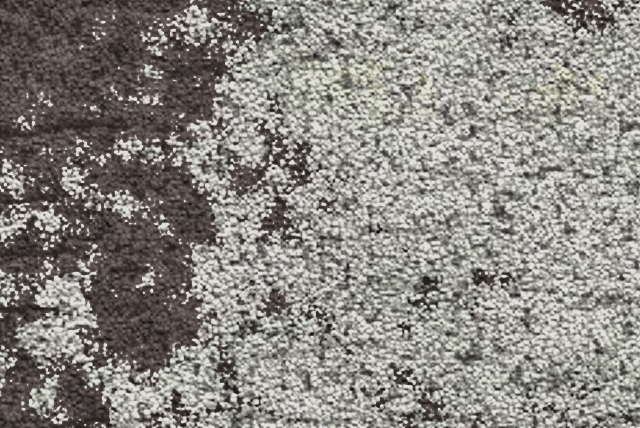
Reproduce this texture procedurally as a Shadertoy shader.

```glsl
// Weathered brown rock with horizontal ledges, crusted by pale grey lichen.

#define ROCK      vec3(0.315, 0.280, 0.268)
#define CREVICE   vec3(0.120, 0.102, 0.098)
#define LICHEN    vec3(0.630, 0.618, 0.600)
#define SAGE      vec3(0.560, 0.590, 0.535)
#define YELLOW    vec3(0.725, 0.725, 0.560)
#define PATCHES   3.2    // large lichen patches per canvas height
#define CLUMPS    17.0   // ragged clumps per canvas height
#define GRANULES  68.0   // lichen granules per canvas height
#define GRIT      155.0  // finest grains per canvas height
#define LEDGES    7.0    // rock layers per canvas height
#define ROSETTES  6.5    // cells for round colonies per canvas height
#define RELIEF    0.75   // strength of the light from above

// Integer hash: two random values in 0..1 for a lattice cell
vec2 hash2(vec2 cell) {
    uvec2 q = uvec2(ivec2(cell)) * uvec2(1597334673u, 3812015801u);
    uint n = (q.x ^ q.y) * 1597334673u;
    n ^= n >> 15;
    n *= 2246822519u;
    n ^= n >> 13;
    return vec2(n & 65535u, n >> 16) / 65535.0;
}

float noise(vec2 p) {
    vec2 i = floor(p), f = fract(p);
    f = f * f * (3.0 - 2.0 * f);
    float low  = mix(hash2(i).x, hash2(i + vec2(1, 0)).x, f.x);
    float high = mix(hash2(i + vec2(0, 1)).x, hash2(i + vec2(1, 1)).x, f.x);
    return mix(low, high, f.y);
}

// Fractal noise, centred on zero
float fbm(vec2 p) {
    float sum = 0.0, amp = 0.5;
    for (int i = 0; i < 5; i++) {
        sum += amp * (noise(p) - 0.5);
        p = mat2(0.8, 0.6, -0.6, 0.8) * p * 2.03 + 17.3;
        amp *= 0.5;
    }
    return sum;
}

// Rounded granules: 1 at the centres, near 0 in the gaps
float granules(vec2 p) {
    vec2 i = floor(p), f = fract(p);
    float nearest = 2.0;
    for (int y = -1; y <= 1; y++)
    for (int x = -1; x <= 1; x++) {
        vec2 cell = vec2(x, y);
        vec2 d = cell + hash2(i + cell) - f;
        nearest = min(nearest, dot(d, d));
    }
    return 1.0 - 1.1 * sqrt(nearest);
}

// Signed depth inside scattered round colonies, positive inside
float rosettes(vec2 p) {
    vec2 i = floor(p), f = fract(p);
    float depth = -1.0;
    for (int y = -1; y <= 1; y++)
    for (int x = -1; x <= 1; x++) {
        vec2 cell = vec2(x, y);
        vec2 spot = hash2(i + cell + 91.0), kind = hash2(i + cell + 237.0);
        float radius = kind.x < 0.42 ? mix(0.17, 0.42, kind.y) : -1.0;
        depth = max(depth, radius - length(cell + spot - f));
    }
    return depth;
}

// Fine surface height shared by rock and lichen
float crust(vec2 p) {
    return 0.5 * granules(p * GRANULES) + 0.5 * noise(p * GRIT);
}

void mainImage(out vec4 fragColor, in vec2 fragCoord) {
    vec2 p = fragCoord / iResolution.y;
    float across = fragCoord.x / iResolution.x;

    // Fine relief lit from above
    float height = crust(p);
    float lit = RELIEF * (height - crust(p + vec2(0.001, 0.005)));
    float clump = fbm(p * CLUMPS + 40.0);
    float region = fbm(p * vec2(0.85, 1.1) * PATCHES + 5.0);

    // Wavy ledges: dark crack with a shaded underside, broken along its length
    float layer = fract(p.y * LEDGES + 1.8 * fbm(p * vec2(0.9, 2.6) + 8.0) + 0.35 * clump);
    float broken = smoothstep(-0.12, 0.16, fbm(p * vec2(4.0, 9.0) + 60.0));
    float crack = smoothstep(0.0, 0.05, layer) * (1.0 - smoothstep(0.07, 0.24, layer));
    crack *= broken * mix(0.85, 0.5, across);
    float lip = smoothstep(0.75, 0.95, layer) * (1.0 - smoothstep(0.96, 1.0, layer));

    // Lichen cover: denser to the right, round colonies at the lower left
    float cover = 1.35 * region + 1.05 * clump + 0.5 * (height - 0.45);
    cover += mix(-0.19, 0.23, smoothstep(0.08, 0.62, across)) - 0.20 * crack;
    cover -= 0.10 * smoothstep(0.5, 0.9, p.y) * (1.0 - smoothstep(0.2, 0.5, across));
    float colony = rosettes(p * ROSETTES) + 0.55 * clump + 0.15 * (height - 0.5);
    colony -= smoothstep(0.35, 0.6, p.y + 0.25 * across);
    cover = max(cover, 1.2 * colony);
    float lichenMask = smoothstep(-0.05, 0.07, cover);

    // Bare rock
    vec3 rock = ROCK * (1.0 + 1.0 * (height - 0.46) + 0.9 * lit + 0.8 * clump + 0.12 * lip);
    rock = mix(rock, ROCK * 1.5, 0.35 * smoothstep(0.62, 0.9, noise(p * GRIT * 0.8 + 9.0)));

    // Lichen crust with sage and yellow colonies
    float sage = smoothstep(0.0, 0.18, fbm(p * 9.0 + 120.0));
    float yellow = smoothstep(0.06, 0.16, fbm(p * vec2(4.5, 7.0) + 150.0) + 0.5 * clump);
    yellow *= smoothstep(0.66, 0.95, p.y) * smoothstep(0.4, 0.65, across);
    vec3 lichen = mix(mix(LICHEN, SAGE, 0.55 * sage), YELLOW, 0.75 * yellow);
    lichen *= 1.0 + 1.15 * (height - 0.46) + 1.05 * lit + 0.35 * region + 0.4 * clump;

    // Pits between the flakes, then cracks over everything
    vec3 color = mix(rock, lichen, lichenMask);
    float pit = smoothstep(0.64, 0.88, noise(p * GRANULES * 0.8 + 31.0)) * (0.75 - 0.5 * height);
    color = mix(color, CREVICE, pit);
    color = mix(color, CREVICE, crack * (0.75 - 0.35 * lichenMask));
    fragColor = vec4(clamp(color, 0.05, 0.88), 1.0);
}
```
